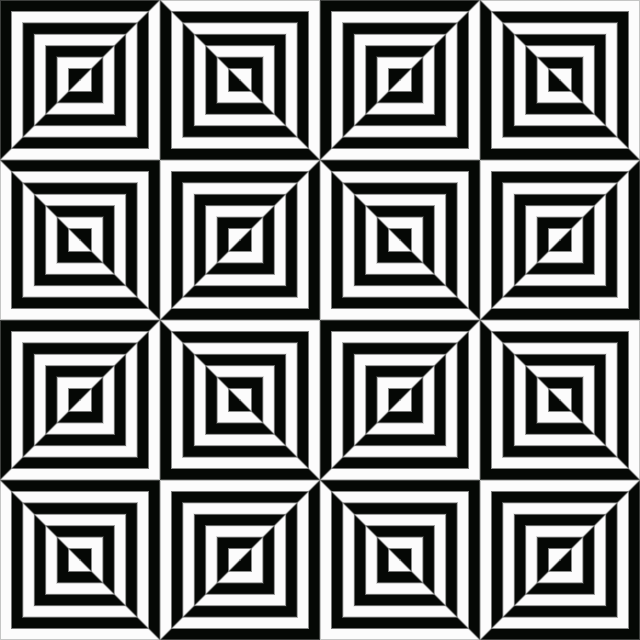
Reproduce this pattern procedurally as a three.js fragment shader.

```glsl
// Black and white concentric squares, counterchanged across a diagonal, in a 4 by 4 grid.
varying vec2 vUv;

// Signed square wave of unit-wide stripes: positive in even stripes, zero at their edges.
float stripeDistance(float t) {
  return 0.5 - abs(mod(t + 0.5, 2.0) - 1.0);
}

// Soft sign, from -1 to 1, of a distance measured in stripe widths.
float softSign(float distanceToEdge) {
  return clamp(distanceToEdge / 0.08, -1.0, 1.0);
}

void main() {
  // Tile-centred coordinates: seven stripes from the centre to each side
  vec2 grid = vUv * 4.0;
  vec2 p = (fract(grid) - 0.5) * 14.0;

  // Nested square rings, counted inwards from the tile border
  float rings = stripeDistance(7.0 - max(abs(p.x), abs(p.y)));

  // The diagonal and its dark side turn with the row and column parity
  vec2 darkSide = 1.0 - 2.0 * mod(floor(grid.yx), 2.0);
  float diagonal = dot(p, darkSide) * inversesqrt(2.0);

  // Crossing either kind of edge swaps black and white
  float ink = 0.5 + 0.5 * softSign(rings) * softSign(diagonal);
  vec3 white = vec3(0.99);
  vec3 black = vec3(0.02, 0.03, 0.02);
  gl_FragColor = vec4(mix(white, black, ink), 1.0);
}
```
